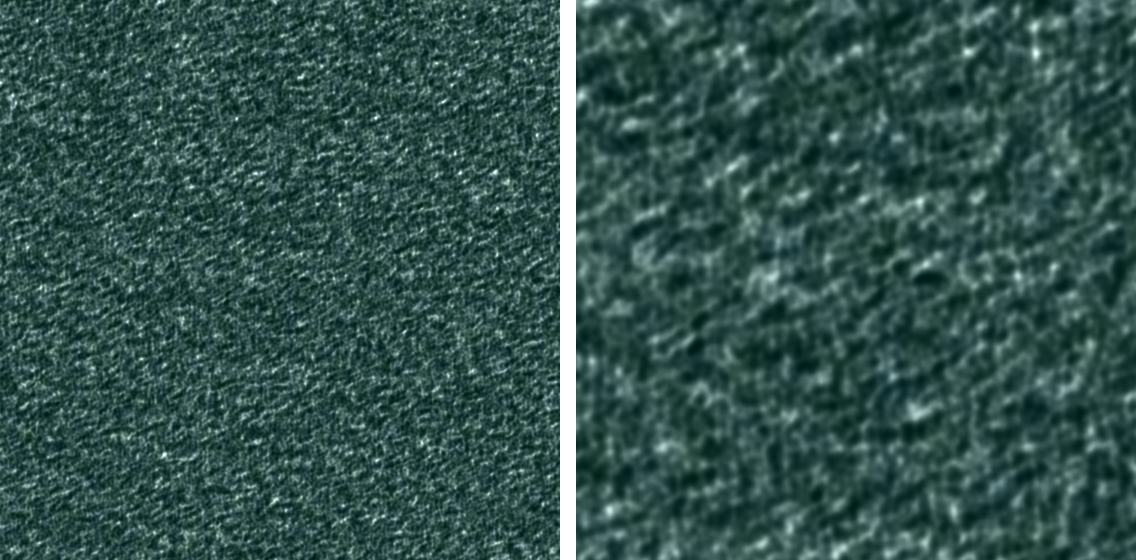
Left, the full canvas; right, a detail of the centre.
This texture is drawn by a three.js fragment shader. Its source:

```glsl
// Draws a dark teal woven cloth with short slanted fibres and fine vertical ribs.
varying vec2 vUv;

const vec3 BASE_COLOR = vec3(0.16, 0.29, 0.27);
const vec3 TINT_SHIFT = vec3(-0.002, -0.002, 0.006); // green to blue drift

// Cells per canvas, along and across each layer
const vec2 FIBRE_CELLS = vec2(42.0, 112.0);
const vec2 STRAND_CELLS = vec2(54.0, 130.0);
const vec2 RIB_CELLS = vec2(150.0, 62.0);
const vec2 GRAIN_CELLS = vec2(185.0, 170.0);
const vec2 FOLD_CELLS = vec2(13.0, 42.0);
const vec2 PATCH_CELLS = vec2(6.0, 15.0);
const float WARP_CELLS = 28.0;

const float FIBRE_ANGLE = 0.36;
const float STRAND_ANGLE = 0.62;
const float WARP_AMOUNT = 0.0012;

// Layer weights; their squares add up to about one
const float FIBRE_WEIGHT = 0.56;
const float STRAND_WEIGHT = 0.54;
const float RIB_WEIGHT = 0.47;
const float GRAIN_WEIGHT = 0.37;
const float FOLD_WEIGHT = 0.17;
const float PATCH_WEIGHT = 0.14;

// Tone curve: soft shadows and stretched highlights
const float TONE_OFFSET = -0.270;
const float TONE_GAIN = 0.28;
const float TONE_CURVE = 0.35;

const float NOISE_GAIN = 4.7; // scales the noise to unit deviation
const float TAU = 6.28318;

float hash(vec2 cell) {
  vec3 q = fract(cell.xyx * vec3(0.1031, 0.1030, 0.0973));
  q += dot(q, q.yzx + 33.33);
  return fract((q.x + q.y) * q.z);
}

float cornerSlope(vec2 cell, vec2 offset) {
  float angle = TAU * hash(cell);
  return dot(vec2(cos(angle), sin(angle)), offset);
}

// Gradient noise with zero mean and about unit deviation
float noise(vec2 p) {
  vec2 cell = floor(p);
  vec2 f = fract(p);
  vec2 w = f * f * (3.0 - 2.0 * f);
  vec2 e = vec2(1.0, 0.0);
  float low = mix(cornerSlope(cell, f), cornerSlope(cell + e.xy, f - e.xy), w.x);
  float high = mix(cornerSlope(cell + e.yx, f - e.yx),
                   cornerSlope(cell + e.xx, f - e.xx), w.x);
  return NOISE_GAIN * mix(low, high, w.y);
}

// Turns the axes so that x runs along the given angle
vec2 alongAngle(vec2 p, float angle) {
  float c = cos(angle);
  float s = sin(angle);
  return vec2(c * p.x + s * p.y, c * p.y - s * p.x);
}

float clothHeight(vec2 p) {
  // Bend the fibres a little
  vec2 bend = vec2(noise(p * WARP_CELLS + 71.3), noise(p * WARP_CELLS + 137.9));
  vec2 q = p + WARP_AMOUNT * bend;

  // Slanted fibres in two directions
  float height = FIBRE_WEIGHT * noise(alongAngle(q, FIBRE_ANGLE) * FIBRE_CELLS + 211.4);
  height += STRAND_WEIGHT * noise(alongAngle(q, STRAND_ANGLE) * STRAND_CELLS + 317.7);

  // Upright ribs and fine grain
  height += RIB_WEIGHT * noise(q * RIB_CELLS + 23.6);
  height += GRAIN_WEIGHT * noise(p * GRAIN_CELLS + 409.2);

  // Broad, nearly level folds and patches
  height += FOLD_WEIGHT * noise(alongAngle(p, 0.1) * FOLD_CELLS + 53.1);
  height += PATCH_WEIGHT * noise(p * PATCH_CELLS + 89.5);
  return height;
}

void main() {
  float height = clothHeight(vUv);
  float tone = TONE_OFFSET + TONE_GAIN * exp(TONE_CURVE * height);
  float tint = noise(vUv * 34.0 + 503.8);
  gl_FragColor = vec4(BASE_COLOR + tone + TINT_SHIFT * tint, 1.0);
}
```
